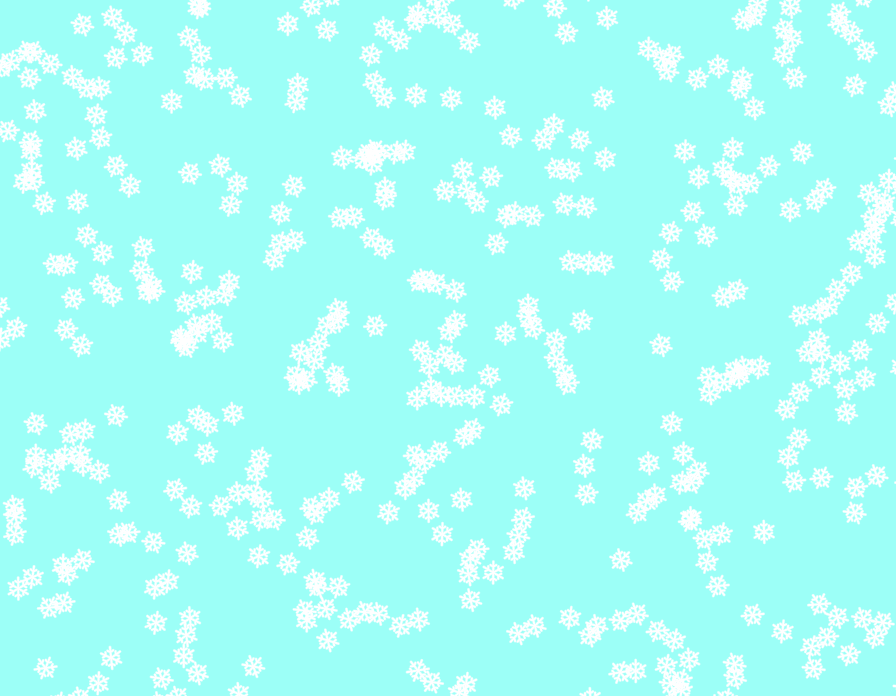
This pattern is drawn by a WebGL 2 fragment shader. Its source:

```glsl
#version 300 es
precision highp float;

// Small white snowflakes scattered in short loose chains over a flat pale aqua
// field. Every grid cell starts a brief random walk and drops a flake per step;
// a flake is one branched arm, folded six times around its centre.

uniform vec2 u_resolution;
out vec4 outColor;

const float PI = 3.14159265;
const vec3 AQUA = vec3(0.61, 1.0, 0.97);
const vec3 SNOW = vec3(1.0);

// Lengths are in units of the canvas height.
const float CELL = 0.09;
const float FLAKE_RADIUS = 0.0174;
const float STEP_MIN = 0.014;
const float STEP_MAX = 0.052;
const int CHAIN_MAX = 4;
const int REACH = 2;
const float EDGE_PIXELS = 1.35;

// Three random values in 0..1 from integer cell coordinates and an index.
vec3 hash3(ivec2 cell, int index) {
    uvec3 v = uvec3(ivec3(cell + 64, index));
    v = v * 1664525u + 1013904223u;
    for (int i = 0; i < 2; i++) {
        v.x += v.y * v.z;
        v.y += v.z * v.x;
        v.z += v.x * v.y;
        v ^= v >> 16u;
    }
    return vec3(v & 0xffffu) / 65535.0;
}

float segmentDistance(vec2 p, vec2 a, vec2 b) {
    vec2 pa = p - a, ba = b - a;
    return length(pa - ba * clamp(dot(pa, ba) / dot(ba, ba), 0.0, 1.0));
}

// Signed distance to a unit flake whose first arm points up.
float flakeDistance(vec2 p, float halfStroke) {
    float sector = PI / 3.0;
    float angle = abs(mod(atan(p.x, p.y) + 0.5 * sector, sector) - 0.5 * sector);
    vec2 q = length(p) * vec2(cos(angle), sin(angle));
    vec2 fork = vec2(0.48, 0.0);
    vec2 twigEnd = fork + 0.27 * vec2(cos(sector), sin(sector));
    float arm = segmentDistance(q, vec2(0.0), vec2(1.0 - halfStroke, 0.0));
    float twig = segmentDistance(q, fork, twigEnd);
    return min(arm, twig) - halfStroke;
}

// Antialiased coverage of one flake centred on the origin.
float flakeCoverage(vec2 p, float radius, float tilt, float edge) {
    float c = cos(tilt), s = sin(tilt);
    vec2 local = mat2(c, -s, s, c) * p / radius;
    float d = flakeDistance(local, 0.1) * radius;
    return clamp(0.5 - d / edge, 0.0, 1.0);
}

// Uncovered share left at p by the chain of flakes that starts in a cell.
float chainGap(vec2 p, ivec2 cell, float edge) {
    vec3 seed = hash3(cell, 0);
    vec2 centre = (vec2(cell) + seed.xy) * CELL;
    int count = 1 + int(seed.z * (float(CHAIN_MAX) - 0.01));
    float heading = 2.0 * PI * hash3(cell, 100).x;
    float gap = 1.0;
    for (int i = 1; i <= CHAIN_MAX; i++) {
        if (i > count) break;
        vec3 rnd = hash3(cell, i);
        vec2 offset = p - centre;
        if (length(offset) < FLAKE_RADIUS + edge) {
            float tilt = (rnd.x - 0.5) * 0.9;
            gap *= 1.0 - flakeCoverage(offset, FLAKE_RADIUS, tilt, edge);
        }
        heading += (rnd.y - 0.5) * 2.4;
        centre += mix(STEP_MIN, STEP_MAX, rnd.z) * vec2(cos(heading), sin(heading));
    }
    return gap;
}

void main() {
    float pixel = 1.0 / u_resolution.y;
    vec2 p = gl_FragCoord.xy * pixel;
    ivec2 home = ivec2(floor(p / CELL));

    // Gather the chains that may reach this point.
    float gap = 1.0;
    for (int y = -REACH; y <= REACH; y++) {
        for (int x = -REACH; x <= REACH; x++) {
            gap *= chainGap(p, home + ivec2(x, y), EDGE_PIXELS * pixel);
        }
    }
    outColor = vec4(mix(SNOW, AQUA, gap), 1.0);
}
```
